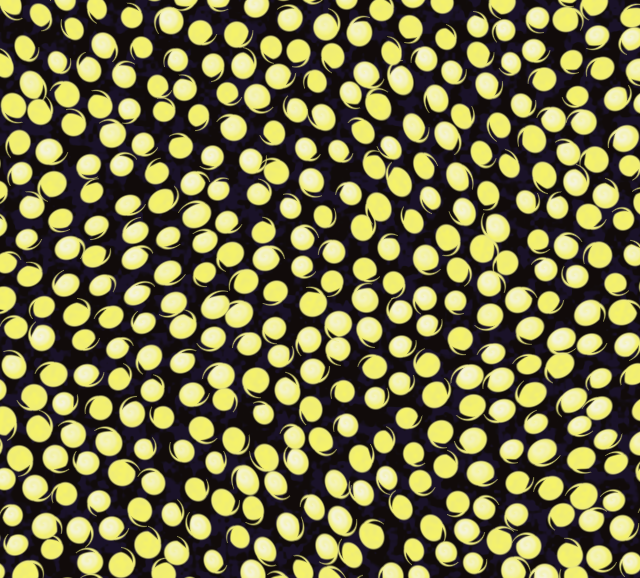
A WebGL 2 fragment shader for this pattern:

```glsl
#version 300 es
precision highp float;

uniform vec2 u_resolution;
out vec4 outColor;

#define SPACING 0.0605     // dot spacing, in canvas heights
#define TILT 0.3           // rotation of the lattice
#define JITTER 0.15        // random shift, in spacings
#define RADIUS 0.345       // mean dot radius, in spacings
#define RADIUS_VARY 0.045
#define EDGE 0.035         // edge softness, in spacings
#define LIT_SHARE 0.52     // share of dots with a pale highlight

const float TAU = 6.2831853;
const float ROW_HEIGHT = 0.8660254;
const vec3 BLACK  = vec3(0.065, 0.045, 0.040);
const vec3 PURPLE = vec3(0.100, 0.070, 0.155);
const vec3 YELLOW = vec3(0.965, 0.955, 0.410);
const vec3 STRAW  = vec3(0.900, 0.890, 0.530);
const vec3 CREAM  = vec3(0.960, 0.955, 0.860);

vec3 hash3(vec2 p) {
    vec3 q = fract(p.xyx * vec3(0.1031, 0.1030, 0.0973));
    q += dot(q, q.yxz + 33.33);
    return fract((q.xxy + q.yzz) * q.zyx);
}

float noise(vec2 p) {
    vec2 i = floor(p), f = fract(p);
    f = f * f * (3.0 - 2.0 * f);
    float low  = mix(hash3(i).x, hash3(i + vec2(1, 0)).x, f.x);
    float high = mix(hash3(i + vec2(0, 1)).x, hash3(i + vec2(1, 1)).x, f.x);
    return mix(low, high, f.y);
}

mat2 rotation(float a) {
    float c = cos(a), s = sin(a);
    return mat2(c, s, -s, c);
}

// Signed distance to a dot with a tapering tail curling off its rim
float curledDot(vec2 q, float radius, float tailArc) {
    float dist = length(q);
    float t = mod(atan(q.y, q.x), TAU) / tailArc;
    float along = clamp(t, 0.0, 1.0);
    float notch = 0.16 * sin(0.5 * TAU * along);
    float body = dist - radius * (1.0 - notch);
    float tailPath = radius * mix(0.85, 1.36, along);
    float tail = abs(dist - tailPath) - 0.16 * radius * (1.0 - along);
    return t < 1.0 ? min(body, tail) : body;
}

// Yellow fill, with an off-centre cream swirl on lit dots
vec3 dotColor(vec2 q, float radius, float lit, float seed) {
    float rim = smoothstep(0.72, 1.0, length(q) / radius);
    float mottle = noise(q * 9.0 + seed * 50.0);
    vec3 color = mix(YELLOW, STRAW, max(0.75 * rim, 0.45 * mottle));
    vec2 h = (q - radius * vec2(-0.18, 0.12)) / radius;
    float swirl = 0.5 + 0.5 * sin(atan(h.y, h.x) + 11.0 * length(h));
    float glow = smoothstep(0.92, 0.45, length(h)) * mix(0.7, 1.0, swirl);
    return mix(color, CREAM, lit * glow);
}

void main() {
    vec2 uv = gl_FragCoord.xy / u_resolution.y;
    float soft = max(EDGE, 0.7 / (u_resolution.y * SPACING));

    // Mottled dark ground
    float grain = noise(uv * 62.0) * 0.6 + noise(uv * 140.0 + 7.0) * 0.4;
    vec3 color = mix(BLACK, PURPLE, smoothstep(0.45, 0.66, grain));

    // Tilted, gently warped hexagonal lattice
    vec2 p = rotation(TILT) * uv / SPACING + 40.0;
    p += 0.3 * sin(p.yx * vec2(0.55, 0.47) + vec2(1.0, 2.6));
    float baseRow = floor(p.y / ROW_HEIGHT);

    for (int j = -1; j <= 1; j++) {
        float row = baseRow + float(j);
        float shift = 0.5 * mod(row, 2.0);
        for (int i = -1; i <= 1; i++) {
            vec2 id = vec2(floor(p.x - shift) + float(i), row);
            vec3 place = hash3(id);
            vec3 style = hash3(id + 71.7);
            vec3 shape = hash3(id + 153.1);

            vec2 center = vec2(id.x + 0.5 + shift, (row + 0.5) * ROW_HEIGHT);
            vec2 q = p - center - JITTER * (2.0 * place.xy - 1.0);
            float radius = RADIUS + RADIUS_VARY * (2.0 * place.z - 1.0);

            // Random heading, handedness and slight flattening
            vec2 local = rotation(TAU * style.x) * q;
            local.y *= style.y < 0.3 ? -1.0 : 1.0;
            local *= vec2(1.0 + 0.1 * (shape.x - 0.5), 1.0 - 0.1 * (shape.x - 0.5));

            float d = curledDot(local, radius, mix(1.2, 1.9, shape.y));
            float lit = step(style.z, LIT_SHARE) * mix(0.65, 1.0, shape.z);
            float cover = smoothstep(soft, -soft, d);
            color = mix(color, dotColor(q, radius, lit, place.z), cover);
        }
    }
    outColor = vec4(color, 1.0);
}
```
